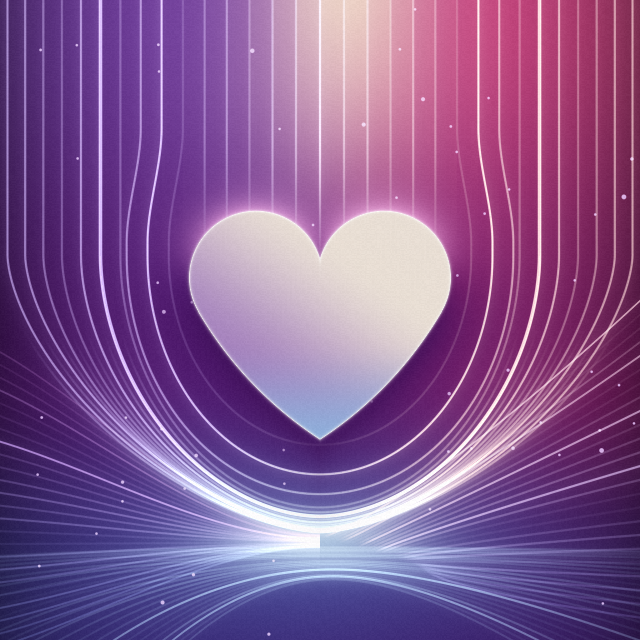
Write a Shadertoy shader that draws this background.

```glsl
// A pale heart framed by luminous threads that fall, curl under it and fan out from a glowing knot.

float hash(vec2 p) {
    return fract(sin(dot(p, vec2(127.1, 311.7))) * 43758.5453);
}

// Signed distance to a heart: round lobes joined to wide arcs that meet at the tip.
float heartDistance(vec2 p) {
    vec2 q = vec2(abs(p.x - 0.5), p.y);
    vec2 lobe = q - vec2(0.1, 0.566);
    bool onArc = q.y < 0.566 && dot(lobe, vec2(-0.505, -0.863)) > 0.0;
    return onArc ? length(q - vec2(-0.328, 0.816)) - 0.6 : length(lobe) - 0.104;
}

// Signed distance to a U: straight sides above zero, a superellipse bowl below.
float bowlDistance(vec2 q, float halfWidth, float depth, float power) {
    if (q.y > 0.0) return q.x - halfWidth;
    vec2 size = vec2(halfWidth, depth);
    vec2 e = vec2(q.x, -q.y) / size + 1e-4;
    float l = pow(pow(e.x, power) + pow(e.y, power), 1.0 / power);
    return (l - 1.0) / length(pow(e / l, vec2(power - 1.0)) / size);
}

float stroke(float d, float width) {
    return 1.0 - smoothstep(width, width + 1.5 / iResolution.y, abs(d));
}

vec3 screen(vec3 base, vec3 light) {
    return base + clamp(light, 0.0, 1.0) * (1.0 - base);
}

vec3 backdrop(vec2 p) {
    vec3 low = mix(vec3(0.20, 0.16, 0.46), vec3(0.24, 0.10, 0.40), p.x);
    vec3 middle = mix(vec3(0.32, 0.10, 0.44), vec3(0.50, 0.11, 0.40), smoothstep(0.3, 0.95, p.x));
    vec3 high = mix(vec3(0.42, 0.22, 0.60), vec3(0.77, 0.24, 0.48), smoothstep(0.3, 0.8, p.x));
    vec3 col = mix(low, middle, smoothstep(0.08, 0.42, p.y));
    col = mix(col, high, smoothstep(0.45, 1.0, p.y));
    col *= 1.0 - 0.4 * pow(abs(2.0 * p.x - 1.0), 4.0);

    // Beam from above, stepped into vertical panels
    float a = abs(p.x - 0.5);
    float panel = floor((0.0378 - sqrt(0.00142884 - 0.0014 * a)) / 0.0007) + 0.5;
    float panelX = 0.5 + sign(p.x - 0.5) * panel * (0.0378 - 0.00035 * panel);
    float x = mix(p.x, panelX, 0.7);
    float wide = exp(-pow((x - 0.52) / 0.19, 2.0)) * smoothstep(0.48, 0.9, p.y);
    float core = exp(-pow((x - 0.54) / 0.11, 2.0)) * smoothstep(0.6, 1.05, p.y);
    col = mix(col, mix(vec3(0.74, 0.55, 0.76), vec3(0.92, 0.52, 0.64), smoothstep(0.4, 0.65, x)), 0.62 * wide);
    return mix(col, vec3(0.95, 0.88, 0.79), 0.9 * core);
}

// Threads that hang from the top; the outer ones bend beneath the heart.
vec3 hangingThreads(vec2 p) {
    vec3 tint = mix(vec3(0.78, 0.70, 1.0), vec3(1.0, 0.84, 0.80), smoothstep(0.3, 0.75, p.x));
    tint = mix(vec3(0.72, 0.88, 0.97), tint, smoothstep(0.12, 0.36, p.y + 0.25 * max(p.x - 0.5, 0.0)));
    float a = abs(p.x - 0.5), light = 0.0;
    for (int i = 0; i < 32; i++) {
        float k = 0.5 * float(i);
        bool extra = (i & 1) == 1;
        if (extra && k < 9.0) continue;
        float w = k * (0.0378 - 0.00035 * k);
        float d = a - w, fade = smoothstep(0.56, 0.8, p.y);
        if (k > 5.5) {
            if (k < 9.0) w += 0.022 * (1.0 - smoothstep(0.62, 0.8, p.y));
            float bottom = 0.165 + 0.14 * exp(-0.4 * (k - 6.0));
            float power = mix(2.0, 1.6, clamp((k - 8.0) / 6.0, 0.0, 1.0));
            d = bowlDistance(vec2(a, p.y - 0.6), w, 0.6 - bottom, power);
            fade = k < 6.5 ? 0.35 : 1.0;
        }
        float strength = 0.3 + 0.4 * hash(vec2(k, 3.0));
        if (i == 14 || i == 20 || i == 0) strength = 0.95;
        if (extra) strength = 0.35 * (1.0 - smoothstep(0.3, 0.5, p.y));
        light += fade * strength * stroke(d, i == 20 ? 0.0016 : 0.0005);
        float lower = 1.0 - smoothstep(0.15, 0.5, p.y);
        light += fade * strength * (0.12 * exp(-max(d, 0.0) * 70.0) * step(0.0, d)
            + (0.05 + 0.1 * lower) * exp(-abs(d) * 110.0));
    }
    return tint * light;
}

// Strands that spread from the knot to both sides and arch over the bottom.
vec3 fanThreads(vec2 p) {
    vec3 light = vec3(0.0);
    for (int i = 0; i < 24; i++) {
        float t = float(i) / 23.0, r = hash(vec2(float(i), 8.0));
        float u = max(1.0 - 2.0 * p.x, 0.0);
        float d = p.y - mix(0.145, 0.165, t) - (mix(0.0, 0.44, t) - 0.155) * u * u * (2.0 - u);
        float weight = (0.15 + 0.35 * r) * (1.0 - 0.45 * u) + (i == 16 ? 0.45 : 0.0);
        light += mix(vec3(0.55, 0.65, 1.0), vec3(0.86, 0.60, 0.95), t) * step(p.x, 0.5)
            * weight * (stroke(d, 0.0004) + 0.12 * exp(-abs(d) * 120.0));

        float start = mix(0.66, 0.5, t);
        u = max((p.x - start) / (1.0 - start), 1e-4);
        d = p.y - mix(0.115, 0.16, t) - (mix(0.04, 0.49, t) - 0.12) * pow(u, mix(0.6, 1.25, t));
        weight = (0.1 + 0.3 * r) * (1.0 - 0.4 * u) + (i > 10 && i % 4 == 3 ? 0.5 : 0.0);
        light += mix(vec3(0.60, 0.58, 0.95), vec3(1.0, 0.82, 0.84), t) * smoothstep(start, start + 0.03, p.x)
            * weight * (stroke(d, 0.0006) + 0.1 * exp(-abs(d) * 100.0));

        float dx = p.x - 0.52;
        d = p.y - mix(0.145, 0.095, t) + mix(0.05, 1.9, t * t) * dx * dx / (1.0 + 2.0 * max(dx, 0.0));
        weight = 0.1 + 0.25 * r + (i == 16 || i == 21 ? 0.5 : 0.0);
        light += vec3(0.65, 0.82, 1.0) * weight * exp(-5.0 * dx * dx)
            * (stroke(d, 0.0006) + 0.1 * exp(-abs(d) * 90.0));
    }
    return light;
}

void mainImage(out vec4 fragColor, in vec2 fragCoord) {
    vec2 p = fragCoord / iResolution.xy;
    vec3 col = backdrop(p);

    // Blue haze and bright knot below the heart
    vec2 knot = p - vec2(0.49, 0.155);
    col = mix(col, vec3(0.36, 0.44, 0.74), 0.6 * exp(-dot(knot * knot, vec2(10.0, 45.0))));
    col = screen(col, vec3(0.45, 0.60, 0.62) * exp(-dot(knot * knot, vec2(45.0, 700.0))));
    col = screen(col, hangingThreads(p));
    col = screen(col, fanThreads(p));

    // Scattered specks
    vec2 cell = floor(p * 22.0);
    vec2 speck = 0.2 + 0.6 * vec2(hash(cell), hash(cell + 17.0));
    float size = 0.0008 + 0.0018 * pow(hash(cell + 5.0), 6.0);
    col = screen(col, vec3(0.75, 0.65, 0.85) * step(0.86, hash(cell + 31.0))
        * stroke(length(p * 22.0 - cell - speck) / 22.0, size));

    // Heart shadow, halo, face and rim
    float d = heartDistance(p);
    float shadow = exp(-max(heartDistance(p + vec2(0.0, 0.018)), 0.0) * 28.0);
    col = mix(col, vec3(0.24, 0.06, 0.34), 0.65 * shadow * (1.0 - smoothstep(0.45, 0.63, p.y)));
    col = screen(col, vec3(0.75, 0.48, 0.65) * exp(-max(d, 0.0) * 45.0) * smoothstep(0.54, 0.68, p.y));
    float diagonal = dot(p - vec2(0.33, 0.48), vec2(0.6, 0.8));
    vec3 face = mix(vec3(0.64, 0.50, 0.74), vec3(0.91, 0.87, 0.83), smoothstep(-0.03, 0.23, diagonal));
    face = mix(vec3(0.56, 0.69, 0.86), face, smoothstep(0.30, 0.47, p.y));
    col = mix(col, face, 1.0 - smoothstep(-0.7, 0.7, d * iResolution.y));
    col = screen(col, vec3(0.85, 0.87, 0.82) * exp(-abs(d) * 650.0));

    col += 0.025 * (hash(floor(p * 512.0)) - 0.5);
    fragColor = vec4(clamp(col, 0.0, 1.0), 1.0);
}
```
